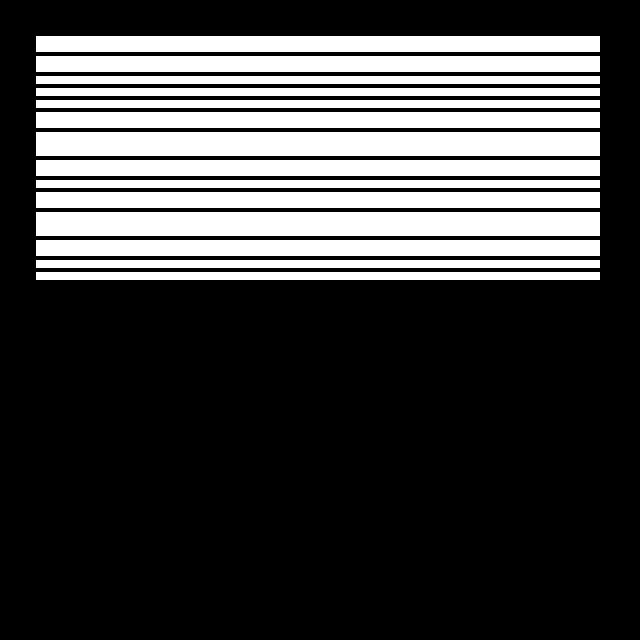
This pattern is drawn by a WebGL 1 fragment shader. Its source:

```glsl
precision highp float;

// A block of white horizontal bars with thin black gaps, on black.
// Bars of one, two or three modules are stacked downward on a 160 unit grid,
// and each edge is smoothed by its exact coverage of the pixel.

uniform vec2 u_resolution;

const float GRID = 160.0;
const float LEFT = 9.0;
const float RIGHT = 150.0;
const float TOP = 9.0;
const float MODULE = 2.0;
const float GAP = 1.0;

const vec3 BLACK = vec3(0.0);
const vec3 WHITE = vec3(1.0);

// Share of a pixel centred at p that lies between two edges
float coverage(float p, float pixel, float start, float end) {
  float overlap = min(end, p + 0.5 * pixel) - max(start, p - 0.5 * pixel);
  return clamp(overlap / pixel, 0.0, 1.0);
}

// Four stacked bars; the cursor moves down past each bar and its gap
float barGroup(float y, float pixel, vec4 modules, inout float cursor) {
  float sum = 0.0;
  for (int i = 0; i < 4; i++) {
    float height = modules[i] * MODULE;
    sum += coverage(y, pixel, cursor, cursor + height);
    cursor += height + GAP;
  }
  return sum;
}

void main() {
  // Grid coordinates, with y measured down from the top edge
  vec2 uv = gl_FragCoord.xy / u_resolution;
  vec2 p = vec2(uv.x, 1.0 - uv.y) * GRID;
  vec2 pixel = GRID / u_resolution;

  // Bar heights in modules, from top to bottom
  float cursor = TOP;
  float bars = barGroup(p.y, pixel.y, vec4(2.0, 2.0, 1.0, 1.0), cursor);
  bars += barGroup(p.y, pixel.y, vec4(1.0, 2.0, 3.0, 2.0), cursor);
  bars += barGroup(p.y, pixel.y, vec4(1.0, 2.0, 3.0, 2.0), cursor);
  bars += barGroup(p.y, pixel.y, vec4(1.0, 1.0, 0.0, 0.0), cursor);

  float mask = bars * coverage(p.x, pixel.x, LEFT, RIGHT);
  gl_FragColor = vec4(mix(BLACK, WHITE, clamp(mask, 0.0, 1.0)), 1.0);
}
```
